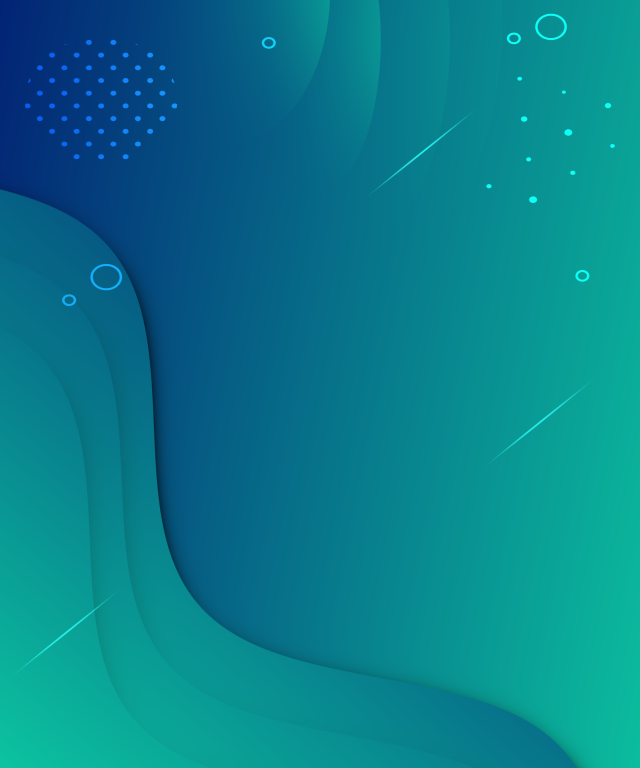
Reproduce this background procedurally as a Shadertoy shader.

```glsl
// Abstract teal backdrop: a diagonal navy-to-green gradient with translucent petals,
// a stack of wavy sheets casting soft shadows, and small dots, rings and streaks.
// Positions are in canvas widths, with q measured downward from the top left.

float hash(float n) { return fract(sin(n * 12.9898) * 43758.5453); }

// Navy to green, driven by the green level
vec3 ramp(float g) { return vec3(0.06 * g, g, 0.42 + 0.27 * g); }

float fill(float d) {
    float px = 1.0 / iResolution.x;
    return 1.0 - smoothstep(-0.75 * px, 0.75 * px, d);
}

// Discs are slightly flattened vertically
float disc(vec2 q, vec2 c, float r) { return length((q - c) * vec2(1.0, 1.2)) - r; }

// Wave along the diagonal: x = signed distance, y = how far the edge faces right
vec2 wave(vec2 q, float layer) {
    float s = q.x + q.y - 0.04 * layer - 0.531;
    float phase = 4.189 * s;
    float crest = -0.406 - 0.14 * layer - 0.051 * s + 0.191 * cos(phase) + 0.008 * sin(2.0 * phase);
    float slope = -0.051 - 0.8 * sin(phase) + 0.067 * cos(2.0 * phase);
    float d = (q.x - q.y - crest) / sqrt(2.0 + 2.0 * slope * slope);
    return vec2(d, smoothstep(-0.1, 0.9, sin(phase)));
}

// Ellipse lit towards its right rim and the top of the canvas
float petal(vec2 q, vec2 c, vec2 r) {
    vec2 e = (q - c) / r;
    float inside = fill((length(e) - 1.0) * min(r.x, r.y));
    float side = clamp(0.5 + 0.5 * e.x, 0.0, 1.0);
    return inside * side * sqrt(side) * (1.0 - smoothstep(-0.1, 1.15, e.y));
}

// Thin rising line, brightest in the middle
float streak(vec2 q, vec2 start) {
    vec2 dir = vec2(0.177, -0.142);
    float t = clamp(dot(q - start, dir) / dot(dir, dir), 0.0, 1.0);
    float taper = sin(3.1416 * t);
    return fill(length(q - start - dir * t) - 0.0013 * taper) * taper;
}

void mainImage(out vec4 fragColor, in vec2 fragCoord) {
    vec2 uv = fragCoord / iResolution.xy;
    vec2 q = vec2(uv.x, 1.2 * (1.0 - uv.y));

    // Backdrop and petals
    float level = 0.14 + 0.48 * q.x + 0.10 * q.y;
    level += 0.15 * petal(q, vec2(0.359, -0.016), vec2(0.157, 0.239));
    level += 0.13 * petal(q, vec2(0.500, 0.062), vec2(0.095, 0.234));
    level += 0.04 * petal(q, vec2(0.555, 0.062), vec2(0.148, 0.320));
    level += 0.02 * petal(q, vec2(0.620, 0.030), vec2(0.165, 0.350));
    vec3 color = ramp(level);

    // Wavy sheets, each shading the one beneath
    vec3 sheet = ramp(0.25 + 0.43 * q.y - 0.35 * q.x);
    for (int i = 0; i < 3; i++) {
        vec2 edge = wave(q, float(i));
        float depth = i == 0 ? 0.55 : 0.13;
        float spread = i == 0 ? 0.010 : 0.018;
        float shadow = depth * mix(0.3, 1.0, edge.y) * exp(-max(edge.x, 0.0) / spread);
        color = mix(color * (1.0 - shadow), sheet, fill(edge.x));
    }

    // Staggered dots clipped to a disc
    vec2 center = vec2(0.158, 0.157);
    vec2 pitch = vec2(0.0383, 0.0397);
    vec2 grid = q - vec2(0.158, 0.1655);
    vec2 cellA = (fract(grid / pitch + 0.5) - 0.5) * pitch;
    vec2 cellB = (fract(grid / pitch) - 0.5) * pitch;
    float dots = min(disc(cellA, vec2(0.0), 0.0046), disc(cellB, vec2(0.0), 0.0046));
    float clip = disc(q, center, 0.119);
    vec3 dotBlue = mix(vec3(0.03, 0.36, 0.94), vec3(0.08, 0.58, 1.0), smoothstep(0.03, 0.28, q.x));
    color = mix(color, dotBlue, fill(max(dots, clip)));

    // Scattered specks
    vec3 accent = mix(vec3(0.08, 0.68, 0.98), vec3(0.05, 1.0, 0.97), smoothstep(0.1, 0.8, q.x));
    for (int i = 0; i < 10; i++) {
        float n = float(i);
        vec2 spot = vec2(0.758 + 0.2 * fract(0.27 + 0.345 * n), 0.123 + 0.021 * n);
        color = mix(color, accent, fill(disc(q, spot, mix(0.0025, 0.007, hash(n + 1.0)))));
    }

    // Rings: center and radius
    vec3 rings[6] = vec3[6](
        vec3(0.420, 0.067, 0.0090), vec3(0.803, 0.060, 0.0090), vec3(0.861, 0.042, 0.0228),
        vec3(0.166, 0.433, 0.0228), vec3(0.108, 0.469, 0.0090), vec3(0.910, 0.431, 0.0090));
    for (int i = 0; i < 6; i++) {
        float rim = abs(disc(q, rings[i].xy, rings[i].z)) - 0.0019;
        color = mix(color, accent, fill(rim));
    }

    // Light streaks
    float light = streak(q, vec2(0.570, 0.310));
    light += streak(q, vec2(0.755, 0.731));
    light += streak(q, vec2(0.013, 1.061));
    color = mix(color, vec3(0.15, 0.95, 0.93), light);

    fragColor = vec4(color, 1.0);
}
```
